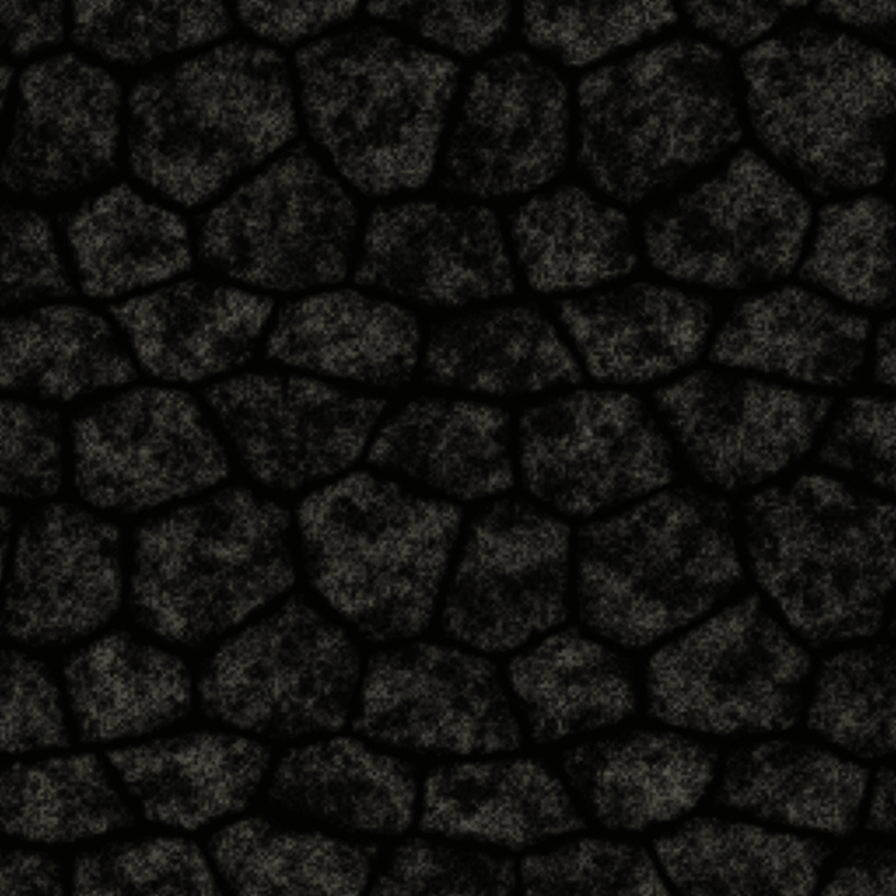
Reproduce this texture procedurally as a three.js fragment shader.

```glsl
varying vec2 vUv;

const float TAU = 6.2831853;
const vec2 STONE_GRID = vec2(6.0, 8.0);
const vec2 STONE_REPEAT = vec2(3.0, 4.0);
const vec3 MORTAR = vec3(0.010, 0.010, 0.009);
const vec3 STONE_DARK = vec3(0.030, 0.029, 0.025);
const vec3 STONE_LIGHT = vec3(0.190, 0.187, 0.166);

vec2 hash2(vec2 p) {
  vec3 q = fract(p.xyx * vec3(0.1031, 0.1030, 0.0973));
  q += dot(q, q.yzx + 33.33);
  return fract((q.xx + q.yz) * q.zy);
}

// Value noise that wraps after a whole number of cells
float wrapNoise(vec2 uv, vec2 cells, float seed) {
  vec2 p = uv * cells;
  vec2 i = floor(p);
  vec2 f = fract(p);
  f = f * f * (3.0 - 2.0 * f);
  vec2 lo = mod(i, cells) + seed;
  vec2 hi = mod(i + 1.0, cells) + seed;
  float bottom = mix(hash2(lo).x, hash2(vec2(hi.x, lo.y)).x, f.x);
  float top = mix(hash2(vec2(lo.x, hi.y)).x, hash2(hi).x, f.x);
  return mix(bottom, top, f.y);
}

float mottle(vec2 uv, float cells, float gain) {
  float sum = 0.0;
  float total = 0.0;
  float weight = 1.0;
  for (int octave = 0; octave < 4; octave++) {
    sum += weight * wrapNoise(uv, vec2(cells), cells);
    total += weight;
    weight *= gain;
    cells *= 2.0;
  }
  return sum / total;
}

float smoothMin(float a, float b, float k) {
  float h = max(k - abs(a - b), 0.0) / k;
  return min(a, b) - h * h * k * 0.25;
}

// Centre of a stone; every other course is shifted by half a stone
vec2 stoneCentre(vec2 id, float jitter) {
  float shift = 0.5 * (1.0 - mod(id.y, 2.0));
  vec2 offset = hash2(mod(id, STONE_REPEAT) + 7.0) - 0.5;
  return id + vec2(0.5 + shift, 0.5) + offset * jitter;
}

// Returns rounded distance to the joint in canvas units, then the stone id
vec3 stoneCells(vec2 p, vec2 scale, float jitter, float rounding) {
  vec2 base = floor(p);
  vec2 nearestId = base;
  vec2 nearest = vec2(0.0);
  float best = 100.0;
  for (int y = -2; y <= 2; y++) {
    for (int x = -2; x <= 2; x++) {
      vec2 id = base + vec2(x, y);
      vec2 d = stoneCentre(id, jitter) - p;
      if (dot(d, d) < best) {
        best = dot(d, d);
        nearest = d;
        nearestId = id;
      }
    }
  }
  float joint = 1.0;
  for (int y = -2; y <= 2; y++) {
    for (int x = -2; x <= 2; x++) {
      if (x == 0 && y == 0) continue;
      vec2 d = stoneCentre(nearestId + vec2(x, y), jitter) - p;
      vec2 normal = normalize(d - nearest);
      float dist = dot(0.5 * (d + nearest), normal) / length(normal * scale);
      joint = smoothMin(joint, dist, rounding);
    }
  }
  return vec3(joint, mod(nearestId, STONE_REPEAT));
}

void main() {
  // Slightly uneven outlines
  vec2 wobble = vec2(mottle(vUv, 16.0, 0.6), mottle(vUv.yx, 18.0, 0.6)) - 0.5;
  vec2 p = vUv + 0.016 * wobble;

  // Alternate tall and low courses
  float swell = 0.22;
  float phase = 2.0 * TAU * (p.y - 0.37);
  vec2 grid = p * STONE_GRID + vec2(0.0, 0.54 - swell * sin(phase));
  vec2 scale = vec2(STONE_GRID.x, STONE_GRID.y - 2.0 * TAU * swell * cos(phase));
  vec3 cell = stoneCells(grid, scale, 0.46, 0.009);

  // Mottled faces with fine grain and faint diagonal scratches
  float patches = smoothstep(0.29, 0.78, mottle(vUv, 26.0, 0.85));
  float grain = wrapNoise(vUv, vec2(256.0), 3.0);
  float scratches = wrapNoise(vec2(vUv.x - vUv.y, vUv.x + vUv.y), vec2(170.0, 40.0), 11.0);
  float tone = mix(0.88, 1.12, hash2(cell.yz + 41.0).y);
  float relief = tone * (0.25 + 1.1 * grain + 0.4 * scratches);
  vec3 stone = mix(STONE_DARK, STONE_LIGHT, patches) * relief;

  // Soft dark joints and shaded rims
  float face = smoothstep(0.002, 0.014, cell.x + 0.003 * (patches - 0.5));
  float shade = mix(0.82, 1.0, smoothstep(0.008, 0.026, cell.x));
  gl_FragColor = vec4(mix(MORTAR, stone * shade, face), 1.0);
}
```
